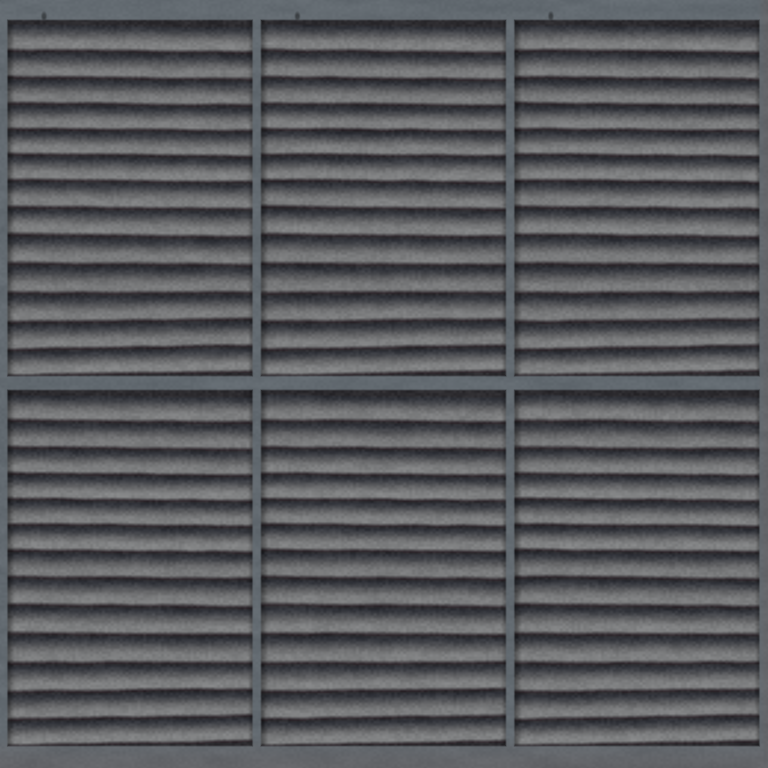
A Shadertoy shader for this texture:

```glsl
float hash(vec2 p) {
    vec3 h = fract(vec3(p.xyx) * 0.1031);
    h += dot(h, h.yzx + 33.33);
    return fract((h.x + h.y) * h.z);
}

float noise(vec2 p) {
    vec2 cell = floor(p), f = fract(p);
    f = f * f * (3.0 - 2.0 * f);
    return mix(mix(hash(cell), hash(cell + vec2(1, 0)), f.x),
               mix(hash(cell + vec2(0, 1)), hash(cell + vec2(1, 1)), f.x), f.y);
}

// Signed distance to an axis-aligned box
float box(vec2 p, vec2 halfSize) {
    vec2 d = abs(p) - halfSize;
    return length(max(d, 0.0)) + min(max(d.x, d.y), 0.0);
}

// Thirteen uneven, slightly sagging slats; q is relative to the panel centre
vec3 slats(vec2 q, vec2 p, vec2 panel) {
    float u = (q.y + 0.2266) / 0.4557;
    float tilt = q.x / 0.319 * mix(0.003, -0.006, smoothstep(0.6, 0.98, u));
    float spacing = 0.0074 * cos(8.27 * u - 1.0) - 0.0015;
    float wobble = 0.003 * (noise(p * vec2(28, 60) + panel * 7.0) - 0.5);
    float row = clamp(13.0 * (u - spacing - tilt / 0.4557 + wobble), 0.0, 13.0);
    float t = fract(row);

    // Slow rise out of the shadow, quick fall at the lower lip
    float light = smoothstep(-0.06, 0.74, t) * (1.0 - smoothstep(0.81, 1.0, t));
    light *= 0.94 + 0.1 * hash(vec2(floor(row), panel.y + 3.0));
    vec3 color = mix(vec3(0.165, 0.16, 0.175), vec3(0.495, 0.5, 0.505), light);

    // Cool upper shade and warm dark lip
    color += vec3(-0.012, 0.0, 0.012) * smoothstep(0.5, 0.1, t) * smoothstep(0.0, 0.1, t);
    color += vec3(0.015, -0.005, 0.0) * smoothstep(0.85, 0.97, t);

    // Shade beside the uprights
    float side = smoothstep(0.011, 0.0, q.x + 0.1595);
    side = max(side, 0.7 * smoothstep(0.007, 0.0, 0.1595 - q.x));
    return color * (1.0 - 0.35 * side);
}

void mainImage(out vec4 fragColor, in vec2 fragCoord) {
    vec2 p = fragCoord / iResolution.xy;
    p.y = 1.0 - p.y;

    // Three panels across, two down
    vec2 center = vec2(0.1693, 0.2578), period = vec2(0.330, 0.4818);
    vec2 panel = clamp(floor((p - center) / period + 0.5), vec2(0), vec2(2, 1));
    vec2 q = p - center - panel * period;

    // Frame, greyer toward the lower and right edges
    float greyEdge = max(smoothstep(0.95, 1.0, p.y), smoothstep(0.985, 1.0, p.x));
    vec3 frame = mix(vec3(0.385, 0.415, 0.44), vec3(0.39, 0.395, 0.41), greyEdge);
    frame += 0.03 * (noise(p * vec2(24, 90)) - 0.5);

    // Small nick above each upper panel
    float nick = length((q - vec2(-0.112, -0.2365)) * vec2(1.0, 0.6));
    frame *= 1.0 - 0.4 * (1.0 - panel.y) * smoothstep(0.005, 0.001, nick);

    float blur = max(0.0018, 0.7 / iResolution.y);
    float inside = smoothstep(blur, -blur, box(q, vec2(0.1595, 0.2318)));
    vec3 color = mix(frame, slats(q, p, panel), inside);

    // Fine grain and faint smudges
    float grain = noise(p * vec2(260, 300)) - 0.5;
    float smudge = noise(p * vec2(40, 110) + 19.0) - 0.5;
    color += (0.055 * grain + 0.03 * smudge) * mix(0.4, 1.0, inside);
    fragColor = vec4(color, 1.0);
}
```
